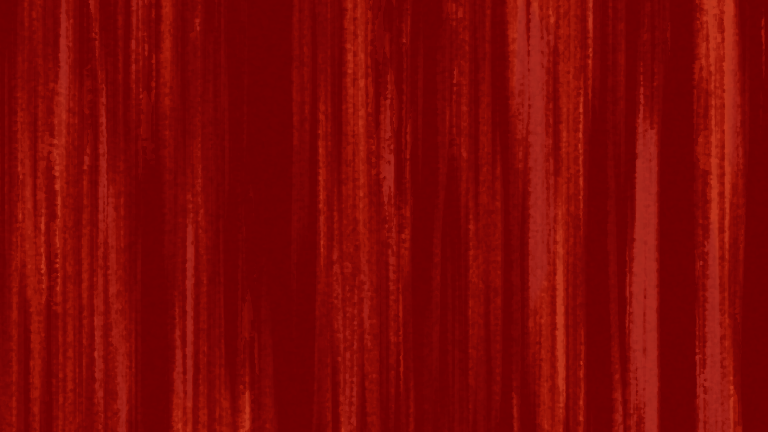
Reproduce this texture procedurally as a Shadertoy shader.

```glsl
// Weathered red surface with long vertical streaks, ragged flakes and thin scratches.
// Stretched cellular noise at several widths is summed into one tone,
// which a ramp turns into colours from deep crimson to pale orange-red.

vec3 hash3(vec2 cell) {
    vec3 h = fract(cell.xyx * vec3(0.1031, 0.1030, 0.0973));
    h += dot(h, h.yxz + 33.33);
    return fract((h.xxy + h.yzz) * h.zyx);
}

// Soft cellular noise: random cell values blended by distance to their seeds
float cells(vec2 p) {
    vec2 base = floor(p);
    float total = 0.0, weights = 0.0;
    for (int j = -1; j <= 1; j++) {
        for (int i = -1; i <= 1; i++) {
            vec2 cell = base + vec2(i, j);
            vec3 h = hash3(cell + 57.0);
            vec2 d = p - cell - h.xy;
            float w = exp(-8.0 * dot(d, d));
            total += w * h.z;
            weights += w;
        }
    }
    return total / max(weights, 1e-5);
}

// Thin tapered scratches scattered over the canvas
float scratches(vec2 p, float aspect) {
    float mark = 0.0;
    for (int i = 0; i < 16; i++) {
        vec3 h = hash3(vec2(float(i) * 3.7 + 5.0, 21.0));
        float along = (p.y - h.y) / mix(0.08, 0.28, h.z * h.z);
        float across = p.x - h.x * aspect - 0.002 * sin(p.y * 9.0 + h.z * 40.0);
        float width = 0.004 * max(1.0 - along * along, 0.0);
        float line = 1.0 - smoothstep(width * 0.3, width + 0.002, abs(across));
        mark = max(mark, line * smoothstep(1.0, 0.5, abs(along)) * mix(0.5, 1.0, h.x));
    }
    return mark;
}

// Colour ramp from the dark ground to the worn highlights
vec3 paint(float tone) {
    vec3 c = mix(vec3(0.435, 0.0, 0.008), vec3(0.49, 0.018, 0.018), smoothstep(0.40, 0.51, tone));
    c = mix(c, vec3(0.55, 0.04, 0.02), smoothstep(0.50, 0.58, tone));
    c = mix(c, vec3(0.62, 0.08, 0.03), smoothstep(0.57, 0.64, tone));
    return mix(c, vec3(0.73, 0.19, 0.10), smoothstep(0.64, 0.78, tone));
}

void mainImage(out vec4 fragColor, in vec2 fragCoord) {
    vec2 p = fragCoord / iResolution.y;
    float aspect = iResolution.x / iResolution.y;

    // Fine ripple roughens the streak edges
    float ripple = cells(p * vec2(95.0, 150.0));
    float grain = cells(p * vec2(170.0, 120.0) + 31.0);
    vec2 q = p + vec2(0.003 * (ripple - 0.5), 0.0);

    // Streaks from broad columns down to hairlines
    float column = cells(q * vec2(11.0, 0.5) + 44.0);
    float band = cells(q * vec2(24.0, 1.6) + 90.0);
    float streak = cells(q * vec2(58.0, 2.4) + 150.0);
    float hairline = cells(p * vec2(125.0, 2.2) + 210.0);
    float tone = 0.34 * column + 0.26 * band + 0.20 * streak + 0.12 * hairline + 0.02;

    // A few columns are worn bright, with sharp sides and faded ends
    float bare = cells(q * vec2(17.0, 0.7) + 620.0);
    tone += 0.10 * smoothstep(0.70, 0.88, bare);

    // Grain stays quiet on the dark ground
    float rough = mix(0.35, 1.0, smoothstep(0.42, 0.60, tone));
    tone += rough * (0.07 * (grain - 0.5) + 0.05 * (ripple - 0.5));

    // Ragged flakes gather inside a few narrow worn strips
    float worn = smoothstep(0.58, 0.80, cells(q * vec2(28.0, 1.6) + 300.0));
    float flake = cells(q * vec2(80.0, 13.0) + 400.0) + 0.30 * (ripple - 0.5);
    tone += 0.10 * worn * smoothstep(0.54, 0.74, flake);
    tone += 0.18 * scratches(q, aspect) * (0.7 + 0.4 * grain);

    // Chalky pink haze on part of the bright areas
    vec3 colour = paint(tone);
    float haze = smoothstep(0.45, 0.75, cells(p * vec2(10.0, 2.0) + 500.0));
    colour = mix(colour, vec3(0.63, 0.13, 0.11), 0.75 * haze * smoothstep(0.58, 0.67, tone));
    colour *= 1.0 + 0.04 * (ripple - 0.5) + 0.03 * (grain - 0.5);
    fragColor = vec4(colour, 1.0);
}
```
